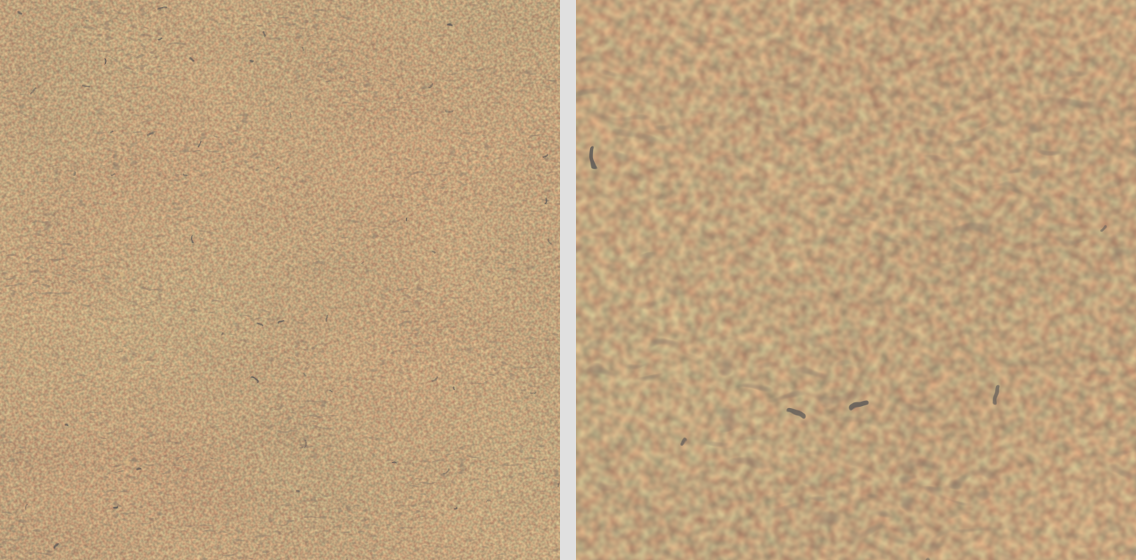
Left: the whole. Right: its middle third, enlarged.
Write a WebGL 1 fragment shader that draws this texture.

```glsl
precision highp float;
// Draws coarse kraft paper: fine tan grain, dusky horizontal fibres and sparse dark flecks.

uniform vec2 u_resolution;

const vec3 PAPER_COLOR = vec3(0.757, 0.638, 0.490);
const vec3 FIBRE_COLOR = vec3(0.53, 0.47, 0.41);
const vec3 FLECK_COLOR = vec3(0.34, 0.33, 0.33);
const vec3 PALE_COLOR = vec3(0.86, 0.74, 0.53);
const vec3 LIGHT_AXIS = vec3(1.0, 0.97, 0.62);   // how brightness shifts each channel
const vec3 TINT_AXIS = vec3(0.5, -0.5, -0.35);   // rosy against olive

const float GRAIN_FINE = 225.0;      // cells across the canvas
const float GRAIN_COARSE = 125.0;
const float GRAIN_CONTRAST = 0.19;
const float TINT_SCALE = 165.0;
const float TINT_CONTRAST = 0.10;
const vec2 FIBRE_SCALE = vec2(65.0, 150.0);
const float FIBRE_OPACITY = 0.55;
const float CLOUD_CONTRAST = 0.03;
const float FLECK_GRID = 9.0;
const float FLECK_CHANCE = 0.30;
const float PALE_GRID = 7.0;
const float PALE_CHANCE = 0.12;

vec2 hash2(vec2 p) {
  vec3 q = fract(p.xyx * vec3(0.1031, 0.1030, 0.0973));
  q += dot(q, q.yzx + 33.33);
  return fract((q.xx + q.yz) * q.zy);
}

vec2 gradient(vec2 cell) {
  float angle = 6.2832 * hash2(cell).x;
  return vec2(cos(angle), sin(angle));
}

float gradientNoise(vec2 p) {
  vec2 i = floor(p);
  vec2 f = p - i;
  vec2 w = f * f * f * (f * (f * 6.0 - 15.0) + 10.0);
  vec2 e = vec2(1.0, 0.0);
  float low = mix(dot(gradient(i), f), dot(gradient(i + e), f - e), w.x);
  float high = mix(dot(gradient(i + e.yx), f - e.yx),
                   dot(gradient(i + e.xx), f - e.xx), w.x);
  return mix(low, high, w.y);
}

vec2 rotate(vec2 p, float angle) {
  float c = cos(angle);
  float s = sin(angle);
  return vec2(c * p.x - s * p.y, s * p.x + c * p.y);
}

// Short bent stroke, at most one per cell and kept inside it.
float fleck(vec2 uv, float seed, float pixel) {
  vec2 p = uv * FLECK_GRID + seed;
  vec2 cell = floor(p);
  vec2 place = hash2(cell + seed);
  vec2 size = hash2(cell + seed + 51.7);
  vec2 look = hash2(cell + seed + 93.1);
  vec2 d = rotate((p - cell - mix(vec2(0.15), vec2(0.85), place)) / FLECK_GRID,
                  6.2832 * look.x);
  float halfLength = mix(0.0015, 0.0075, size.x * size.x);
  float radius = mix(0.0008, 0.0018, size.y);
  d.y += (look.y - 0.5) * 120.0 * d.x * d.x;
  d.y += 0.0012 * gradientNoise(uv * 190.0);
  float dist = length(vec2(max(abs(d.x) - halfLength, 0.0), d.y)) - radius;
  float present = step(hash2(cell + seed + 17.3).x, FLECK_CHANCE);
  return present * mix(0.4, 0.95, look.y) * (1.0 - smoothstep(-pixel, pixel, dist));
}

// Rare soft light lump.
float paleLump(vec2 uv, float pixel) {
  vec2 p = uv * PALE_GRID + 31.0;
  vec2 cell = floor(p);
  vec2 d = (p - cell - mix(vec2(0.2), vec2(0.8), hash2(cell))) / PALE_GRID;
  float dist = length(d) + 0.004 * gradientNoise(uv * 120.0) - 0.0045;
  float present = step(hash2(cell + 71.9).y, PALE_CHANCE);
  return present * (1.0 - smoothstep(-0.003, pixel, dist));
}

void main() {
  float side = min(u_resolution.x, u_resolution.y);
  vec2 uv = gl_FragCoord.xy / side;
  float pixel = 1.0 / side;

  // Broad clouds and fine grain
  float cloud = gradientNoise(uv * 2.7 + 5.3) + 0.6 * gradientNoise(uv * vec2(7.0, 13.0) + 19.0);
  float grain = 0.7 * gradientNoise(rotate(uv, 0.5) * GRAIN_FINE + 40.0)
              + 0.5 * gradientNoise(rotate(uv, -0.3) * GRAIN_COARSE + 150.0);
  float tint = gradientNoise(rotate(uv, 0.9) * TINT_SCALE + 210.0)
             + 0.25 * gradientNoise(uv * 3.5 + 61.0);
  vec3 color = PAPER_COLOR
             + LIGHT_AXIS * (GRAIN_CONTRAST * grain + CLOUD_CONTRAST * cloud)
             + TINT_AXIS * TINT_CONTRAST * tint;

  // Dusky fibres gathered in patches
  vec2 warp = 0.006 * vec2(gradientNoise(uv * 38.0 + 7.0), gradientNoise(uv * 42.0 + 83.0));
  float strand = gradientNoise((uv + warp) * FIBRE_SCALE + 23.0);
  float patchNoise = gradientNoise(uv * vec2(6.0, 9.0) + 37.0)
                   + 0.7 * gradientNoise(uv * vec2(17.0, 26.0) + 11.0);
  float gathered = mix(0.25, 1.0, smoothstep(-0.25, 0.5, patchNoise));
  color = mix(color, FIBRE_COLOR, FIBRE_OPACITY * gathered * smoothstep(0.1, 0.52, strand));

  // Light lumps and dark flecks
  color = mix(color, PALE_COLOR, 0.7 * paleLump(uv, pixel));
  for (int layer = 0; layer < 2; layer++) {
    color = mix(color, FLECK_COLOR, fleck(uv, 13.37 * float(layer) + 3.6, pixel));
  }

  gl_FragColor = vec4(color, 1.0);
}
```
